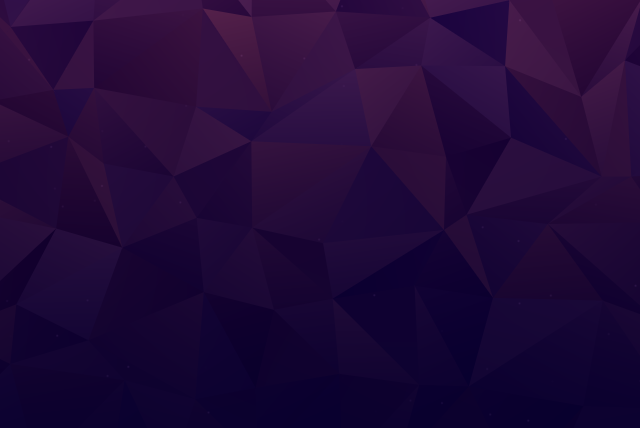
Give the GLSL for this background, as a Shadertoy shader.

```glsl
// Dark violet low-poly facets, brighter towards the top, with faint dust specks.
#define ROWS 5.6          // mesh cells per canvas height
#define JITTER 0.8        // vertex displacement, below 1.0 keeps the mesh valid
#define SHEEN 0.55        // strength of the gradient inside a facet
#define FACET_TINT vec3(0.075, 0.046, 0.036)
#define HUE_SHIFT vec3(0.020, 0.0, -0.025)
#define DUST_ROWS 11.0
#define DUST_RADIUS 0.022
#define DUST_GLOW vec3(0.08, 0.06, 0.08)

vec3 hash3(vec2 p) {
    vec3 q = fract(p.xyx * vec3(0.1031, 0.1030, 0.0973) + 0.37);
    q += dot(q, q.yxz + 33.33);
    return fract((q.xxy + q.yzz) * q.zyx);
}

float cross2(vec2 a, vec2 b) { return a.x * b.y - a.y * b.x; }

vec2 meshVertex(vec2 id) { return id + 0.5 + JITTER * (hash3(id + 17.0).xy - 0.5); }

// Signed distance to the line a-b, positive on its left.
float edgeDistance(vec2 p, vec2 a, vec2 b) {
    vec2 e = b - a;
    return cross2(e, p - a) / length(e);
}

// Adds one antialiased facet: rgb holds weighted tint, a holds coverage.
void addFacet(inout vec4 sum, vec2 p, vec2 a, vec2 b, vec2 c, vec2 seed, float pixel) {
    float d = min(edgeDistance(p, a, b), min(edgeDistance(p, b, c), edgeDistance(p, c, a)));
    float cover = clamp(d / pixel + 0.5, 0.0, 1.0);
    if (cover <= 0.0) return;
    vec3 h = hash3(seed);
    float angle = 6.2832 * h.y;
    float slope = dot(p - (a + b + c) / 3.0, vec2(cos(angle), sin(angle)));
    float tone = 2.0 * h.x - 1.0 + SHEEN * slope;
    sum += cover * vec4(FACET_TINT * tone + HUE_SHIFT * (2.0 * h.z - 1.0), 1.0);
}

// Splits each jittered quad along a valid diagonal and gathers the facets near p.
vec3 facetTint(vec2 p, float pixel) {
    vec4 sum = vec4(0.0);
    vec2 cell = floor(p - 0.5);
    for (int j = -1; j <= 1; j++)
    for (int i = -1; i <= 1; i++) {
        vec2 id = cell + vec2(i, j);
        vec2 a = meshVertex(id);
        vec2 b = meshVertex(id + vec2(1, 0));
        vec2 c = meshVertex(id + vec2(1, 1));
        vec2 d = meshVertex(id + vec2(0, 1));
        bool validAC = cross2(b - a, c - a) > 0.0 && cross2(c - a, d - a) > 0.0;
        bool validBD = cross2(b - a, d - a) > 0.0 && cross2(c - b, d - b) > 0.0;
        bool useAC = validAC && (!validBD || hash3(id + 71.0).z > 0.5);
        vec2 seed = id * 2.0 + 131.0;
        if (useAC) {
            addFacet(sum, p, a, b, c, seed, pixel);
            addFacet(sum, p, a, c, d, seed + 1.0, pixel);
        } else {
            addFacet(sum, p, a, b, d, seed, pixel);
            addFacet(sum, p, b, c, d, seed + 1.0, pixel);
        }
    }
    return sum.rgb / max(sum.a, 0.001);
}

// Sparse soft dots, one candidate per cell.
float dust(vec2 p, float pixel) {
    vec2 id = floor(p);
    vec3 h = hash3(id + 211.0);
    float d = length(fract(p) - 0.15 - 0.7 * h.xy);
    float dotShape = 1.0 - smoothstep(DUST_RADIUS - pixel, DUST_RADIUS + pixel, d);
    return dotShape * smoothstep(0.7, 1.0, h.z);
}

void mainImage(out vec4 fragColor, in vec2 fragCoord) {
    vec2 uv = fragCoord / iResolution.y;
    float y = uv.y;
    float pixel = 1.0 / iResolution.y;

    // Indigo at the bottom rising to plum at the top
    vec3 color = vec3(0.045, 0.005, 0.185)
               + y * vec3(0.11, 0.025, 0.02)
               + y * y * vec3(0.07, 0.045, 0.07);

    color += facetTint(uv * ROWS, pixel * ROWS) * mix(0.15, 1.0, y);
    color += DUST_GLOW * dust(uv * DUST_ROWS, pixel * DUST_ROWS);
    fragColor = vec4(clamp(color, 0.0, 1.0), 1.0);
}
```
